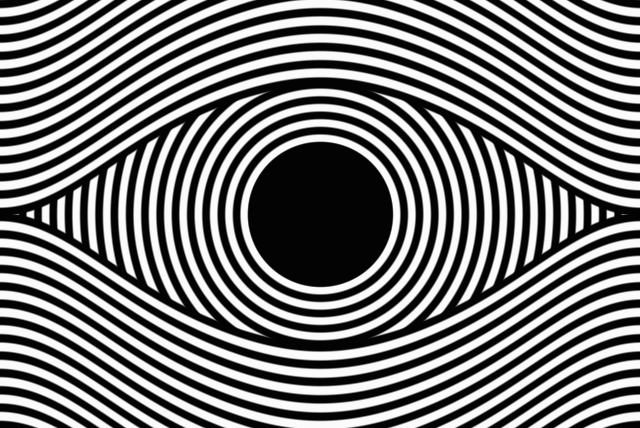
Give the GLSL for this background, as a WebGL 1 fragment shader.

```glsl
precision highp float;

uniform vec2 u_resolution;

const float TAU = 6.2831853;
const vec3 INK = vec3(0.01);
const vec3 PAPER = vec3(0.985);

// Height of the lid above the axis, as a layered cosine wave
float lidHeight(float x, float wavelength) {
  float a = TAU * x / wavelength;
  return 0.1758 + 0.1484 * cos(a) - 0.0176 * cos(2.0 * a) + 0.0039 * cos(3.0 * a);
}

float lidSlope(float x, float wavelength) {
  float k = TAU / wavelength;
  float a = k * x;
  return -k * (0.1484 * sin(a) - 0.0352 * sin(2.0 * a) + 0.0117 * sin(3.0 * a));
}

// Distance to the nearest of many lines spaced by period
float repeatedLine(float d, float period) {
  return abs(mod(d + 0.5 * period, period) - 0.5 * period);
}

// Soft coverage of the region where d is positive
float cover(float d, float softness) {
  return smoothstep(-softness, softness, d);
}

// White rings around a solid pupil
float rings(float r, float pupil, float period, float softness) {
  float band = repeatedLine(r - pupil - 0.25 * period, period);
  return cover(0.25 * period - band, softness) * cover(r - pupil, softness);
}

// White gaps between the stacked lid waves
float waves(float d, float stretch, float period, float halfInk, float softness) {
  float gap = (repeatedLine(d, period) - halfInk) / stretch;
  return cover(gap, softness) * step(0.0, d);
}

void main() {
  vec2 p = (gl_FragCoord.xy - 0.5 * u_resolution) / u_resolution.y;
  p -= vec2(0.001, -0.001);
  float softness = max(0.0028, 0.75 / u_resolution.y);
  float wavelength = 1.5;
  float halfInk = 0.0098;

  // Vertical offset from the lid, mirrored about the axis
  float d = abs(p.y) - lidHeight(p.x, wavelength);
  float slope = lidSlope(p.x, wavelength);
  float stretch = sqrt(1.0 + slope * slope);

  // Waves outside the opening, rings inside
  float outside = waves(d, stretch, 0.0405, halfInk, softness);
  float opening = cover((-d - halfInk) / stretch, softness);
  float inside = opening * rings(length(p), 0.169, 0.0357, softness);

  gl_FragColor = vec4(mix(INK, PAPER, max(outside, inside)), 1.0);
}
```
